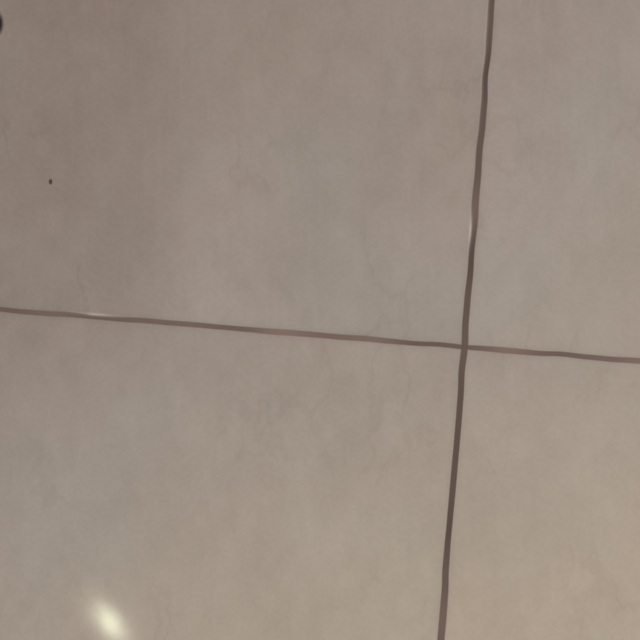
A three.js fragment shader for this texture:

```glsl
// Beige stone floor tiles, slightly turned, with thin brown joints, soft mottling and a lamp glare.
#define TILE_SIZE 0.95
#define TILT 0.080
#define CROSSING vec2(0.725, 0.458)
#define JOINT_WIDTH vec2(0.0098, 0.0082)
#define EDGE_SOFT 0.0016
#define MOTTLE 0.030
#define GRAIN 0.014
#define STONE_DARK vec3(0.545, 0.490, 0.455)
#define STONE_MID vec3(0.612, 0.565, 0.525)
#define STONE_LIGHT vec3(0.680, 0.622, 0.555)
#define JOINT_COLOR vec3(0.400, 0.335, 0.305)
#define GLARE_COLOR vec3(0.93, 0.91, 0.80)

varying vec2 vUv;

float hash(vec2 p) {
  return fract(sin(dot(p, vec2(127.1, 311.7))) * 43758.5453);
}

float noise(vec2 p) {
  vec2 i = floor(p), f = fract(p);
  f = f * f * (3.0 - 2.0 * f);
  return mix(mix(hash(i), hash(i + vec2(1.0, 0.0)), f.x),
             mix(hash(i + vec2(0.0, 1.0)), hash(i + vec2(1.0)), f.x), f.y);
}

float fbm(vec2 p) {
  float sum = 0.0, amp = 0.5;
  for (int i = 0; i < 5; i++) {
    sum += amp * noise(p);
    p = mat2(1.6, 1.2, -1.2, 1.6) * p + 7.3;
    amp *= 0.5;
  }
  return sum;
}

// Soft elliptical spot: 1 at the centre, 0 beyond the radius
float spot(vec2 p, vec2 center, vec2 radius) {
  return 1.0 - smoothstep(0.35, 1.0, length((p - center) / radius));
}

// Light falling off from the lower right to the upper left
vec3 stoneLight(vec2 uv) {
  float level = 0.52 - 0.50 * (uv.y - 0.45) + 0.30 * (uv.x - 0.5);
  level += 0.14 * smoothstep(0.5, 0.0, uv.y);
  float shade = smoothstep(0.34, 0.24, uv.x + 0.25 * pow(abs(uv.y - 0.78), 1.5))
              * smoothstep(0.35, 0.65, uv.y);
  level -= 0.16 * shade + 0.12 * smoothstep(0.35, 0.0, uv.x);
  level = clamp(level, 0.0, 1.0);
  return level < 0.5 ? mix(STONE_DARK, STONE_MID, level * 2.0)
                     : mix(STONE_MID, STONE_LIGHT, level * 2.0 - 1.0);
}

void main() {
  // Tile frame, with the joint crossing at its origin
  float c = cos(TILT), s = sin(TILT);
  vec2 p = vUv - CROSSING;
  vec2 q = vec2(c * p.x - s * p.y, s * p.x + c * p.y);
  vec2 tile = floor(q / TILE_SIZE);
  vec2 wobble = vec2(noise(vec2(q.y * 26.0, 3.0)), noise(vec2(q.x * 26.0, 8.0))) - 0.5;
  vec2 joint = mod(q + 0.5 * TILE_SIZE, TILE_SIZE) - 0.5 * TILE_SIZE + 0.0022 * wobble;

  // Stone: clouds, fine veins and grain, offset for each tile
  vec2 stone = q + 13.0 * vec2(hash(tile + 2.0), hash(tile + 9.0));
  vec3 color = stoneLight(vUv);
  color += MOTTLE * (hash(tile + 5.0) - 0.5) * 0.4;
  color += MOTTLE * 1.5 * (fbm(stone * 7.0) - 0.48);
  color += MOTTLE * (fbm(stone * vec2(42.0, 26.0)) - 0.48);
  color += vec3(1.0, -0.3, -0.5) * MOTTLE * 0.7 * (fbm(stone * 5.0 + 31.0) - 0.48);
  float vein = smoothstep(0.05, 0.0, abs(fbm(stone * vec2(15.0, 10.0) + 4.0) - 0.5));
  color -= 0.013 * vein * smoothstep(0.45, 0.7, noise(stone * 9.0));
  color += GRAIN * (noise(vUv * 230.0) - 0.5);

  // Joints: soft edges, uneven tone and width
  vec2 wear = vec2(noise(vec2(q.y * 14.0, 21.0)), noise(vec2(q.x * 14.0, 37.0)));
  vec2 halfWidth = 0.5 * JOINT_WIDTH * (0.85 + 0.3 * wear);
  vec2 fromEdge = abs(joint) - halfWidth;
  vec2 line = 1.0 - smoothstep(vec2(-EDGE_SOFT), vec2(EDGE_SOFT), fromEdge);
  vec2 halo = exp(-max(fromEdge, 0.0) / 0.004);
  color *= 1.0 - 0.06 * max(halo.x, halo.y);

  // Bright bevels on the left and upper sides of the joints
  vec2 bevelDist = vec2(joint.x + halfWidth.x, joint.y - halfWidth.y);
  vec2 bevel = exp(-pow(bevelDist / 0.0025, vec2(2.0)));
  float shineUp = 0.35 * smoothstep(0.72, 0.95, vUv.y) + exp(-pow(abs(vUv.y - 0.64) / 0.025, 2.0));
  float shineAcross = exp(-pow(abs(vUv.x - 0.15) / 0.03, 2.0)) * (0.5 + 0.5 * noise(vUv * 90.0));

  vec3 jointUp = JOINT_COLOR * (0.82 + 0.26 * wear.x);
  vec3 jointAcross = JOINT_COLOR * (0.98 + 0.26 * wear.y);
  color = mix(color, jointAcross, 0.92 * line.y);
  color = mix(color, jointUp, 0.96 * line.x);
  color = mix(color, vec3(0.76, 0.72, 0.68), 0.7 * clamp(bevel.x * shineUp + bevel.y * shineAcross, 0.0, 1.0));

  // Dirt: a small speck and a dark stain at the left border
  color = mix(color, vec3(0.27, 0.23, 0.22), 0.85 * spot(vUv, vec2(0.079, 0.716), vec2(0.004, 0.006)));
  color = mix(color, vec3(0.13, 0.11, 0.12), spot(vUv, vec2(-0.006, 0.963), vec2(0.014, 0.024)));

  // Lamp glare: bright core inside a wider glow
  vec2 g = vUv - vec2(0.172, 0.026);
  g = vec2(g.x + 0.45 * g.y, g.y) + 0.008 * (fbm(vUv * 45.0) - 0.5);
  float core = exp(-dot(g / vec2(0.021, 0.030), g / vec2(0.021, 0.030)));
  float glow = exp(-dot(g / vec2(0.05, 0.06), g / vec2(0.05, 0.06)));
  color = mix(color, GLARE_COLOR, clamp(0.9 * core + 0.12 * glow, 0.0, 1.0));

  gl_FragColor = vec4(color, 1.0);
}
```
